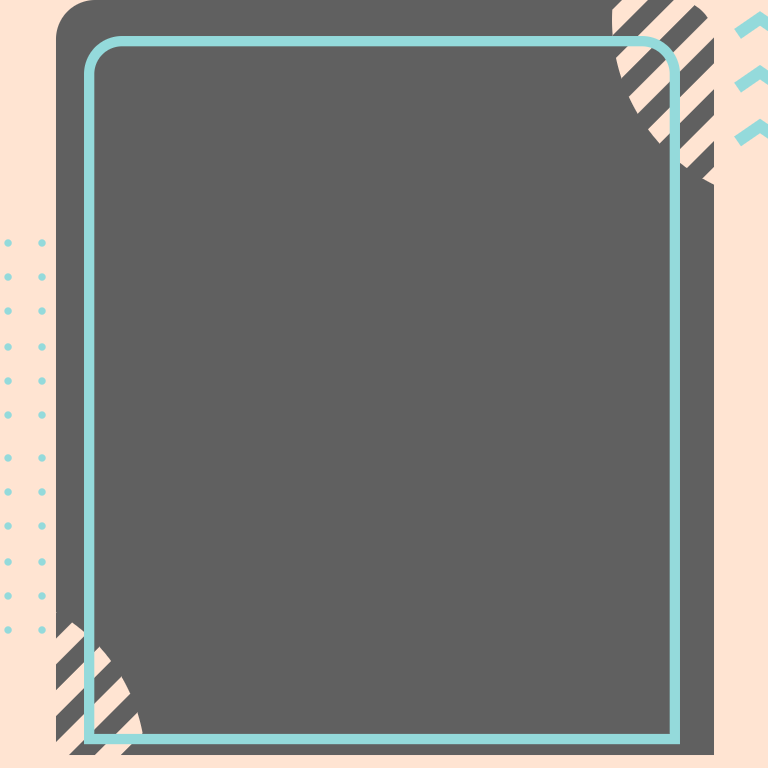
Write a WebGL 1 fragment shader that draws this background.

```glsl
precision highp float;
// Flat poster background: dark panel, teal outline, striped discs, dots and chevrons on peach.

uniform vec2 u_resolution;

const vec3 PEACH = vec3(1.0, 0.894, 0.824);
const vec3 CHARCOAL = vec3(0.376);
const vec3 TEAL = vec3(0.58, 0.855, 0.86);

// Box from corner lo to corner hi, with only the top corners rounded
float roundTopBox(vec2 p, vec2 lo, vec2 hi, float radius) {
  vec2 c = p - 0.5 * (lo + hi);
  float r = c.y > 0.0 ? radius : 0.0;
  vec2 q = abs(c) - 0.5 * (hi - lo) + r;
  return length(max(q, 0.0)) + min(max(q.x, q.y), 0.0) - r;
}

// Rising diagonal stripes of equal gap; middle is x - y on one stripe's axis
float diagonalStripes(vec2 p, float middle, float period) {
  float u = fract((p.x - p.y - middle) / period + 0.5) - 0.5;
  return (abs(u) - 0.25) * period * 0.7071;
}

float stripedDisc(vec2 p, vec2 center, float radius, float middle) {
  float disc = length(p - center) - radius;
  return max(disc, diagonalStripes(p, middle, 0.0674));
}

// Upward chevron with square-cut arms
float chevron(vec2 p, vec2 apex, float armLength, float halfWidth) {
  vec2 q = vec2(abs(p.x - apex.x), apex.y - p.y);
  vec2 arm = normalize(vec2(0.823, 0.567));
  float along = dot(q, arm);
  float across = arm.x * q.y - arm.y * q.x;
  return max(abs(across) - halfWidth, along - armLength);
}

// Two columns of dots, rows in triplets with wider gaps between them
float dotColumns(vec2 p) {
  float d = 1.0;
  float x = abs(p.x - 0.0326) - 0.0221;
  for (int i = 0; i < 12; i++) {
    float row = float(i);
    float y = 0.6836 - 0.0443 * mod(row, 3.0)
            - 0.1354 * mod(floor(row / 3.0), 2.0)
            - 0.2799 * floor(row / 6.0);
    d = min(d, length(vec2(x, p.y - y)) - 0.0048);
  }
  return d;
}

float chevronStack(vec2 p) {
  float d = 1.0;
  for (int i = 0; i < 3; i++) {
    vec2 apex = vec2(0.9896, 0.976 - 0.07 * float(i));
    d = min(d, chevron(p, apex, 0.0355, 0.0078));
  }
  return d;
}

float cover(float d, float pixel) {
  return clamp(0.5 - d / pixel, 0.0, 1.0);
}

void main() {
  vec2 p = gl_FragCoord.xy / u_resolution;
  float pixel = 1.0 / min(u_resolution.x, u_resolution.y);

  // Panel with striped discs cut out of two corners
  float panel = roundTopBox(p, vec2(0.0729, 0.0169), vec2(0.9297, 1.0), 0.051);
  float discs = min(stripedDisc(p, vec2(1.0365, 0.974), 0.2396, -0.1732),
                    stripedDisc(p, vec2(-0.0404, 0.0026), 0.2301, -0.0788));
  vec3 color = mix(PEACH, CHARCOAL, cover(max(panel, -discs), pixel));

  // Outline, measured inward from its outer edge
  float halfWidth = 0.0067;
  float outer = roundTopBox(p, vec2(0.1094, 0.031), vec2(0.8854, 0.9531), 0.0495);
  float outline = abs(outer + halfWidth) - halfWidth;

  // All teal parts
  float accents = min(outline, min(dotColumns(p), chevronStack(p)));
  color = mix(color, TEAL, cover(accents, pixel));

  gl_FragColor = vec4(color, 1.0);
}
```
